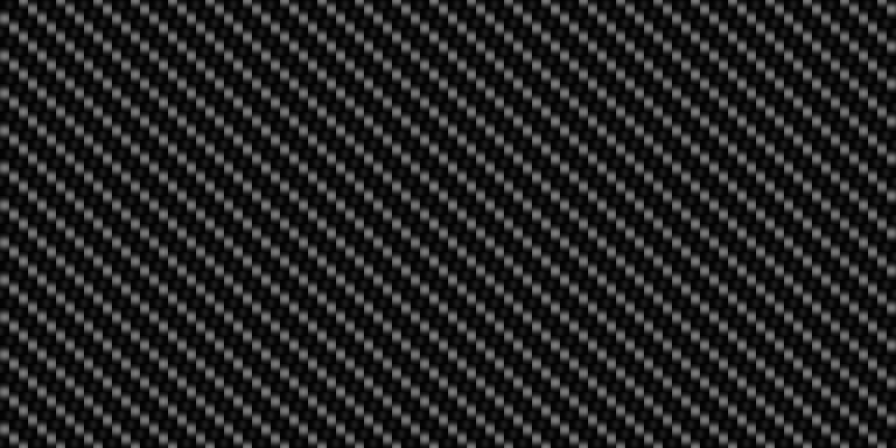
A Shadertoy shader for this texture:

```glsl
// Carbon fibre cloth: a two-by-two twill of bright upright tows over dark level tows.

const float ROWS = 48.0;          // tows down the canvas, four to a repeat
const float PERIOD = 4.0;         // tows in one repeat
const float WARP_BASE = 0.06;     // upright tow, at its ends
const float WARP_SHEEN = 0.42;    // upright tow, added at its crown
const float WEFT_BASE = 0.015;    // level tow, at its ends
const float WEFT_SHEEN = 0.10;    // level tow, added at its crown
const float WARP_ROUND = 0.25;    // darkening towards the long edges
const float WEFT_ROUND = 0.60;
const float FIBRES = 5.0;         // fine strands in each tow
const float FIBRE_DEPTH = 0.06;
const float TOW_VARIATION = 0.05;
const int SAMPLES = 4;            // smoothing samples along each axis
const float HALF_PI = 1.5707963;

float hash(vec2 p) {
    vec3 q = fract(vec3(p.xyx) * 0.1031);
    q += dot(q, q.yzx + 33.33);
    return fract((q.x + q.y) * q.z);
}

// Grey level of the cloth at p, where one unit is one tow width.
float weave(vec2 p) {
    vec2 cell = floor(p);
    float diagonal = mod(cell.x + cell.y, PERIOD);
    bool warpOnTop = diagonal > 0.5 && diagonal < 2.5;

    // Position along and across the visible float, each from -1 to 1
    float along = warpOnTop ? mod(p.y + cell.x, PERIOD) - 2.0
                            : mod(p.x + cell.y + 2.0, PERIOD) - 2.0;
    float strand = warpOnTop ? p.x : p.y;
    float across = 2.0 * fract(strand) - 1.0;

    // Sheen peaks where the tow rises over its neighbours
    float crown = max(cos(along * HALF_PI), 0.0);
    float shade = warpOnTop ? WARP_BASE + WARP_SHEEN * crown * crown
                            : WEFT_BASE + WEFT_SHEEN * pow(crown, 5.0);
    shade *= 1.0 - (warpOnTop ? WARP_ROUND : WEFT_ROUND) * across * across;

    // Fine strands and a slight difference between tows
    vec2 family = warpOnTop ? vec2(0.0, 7.0) : vec2(0.0, 19.0);
    float fibre = hash(vec2(floor(strand * FIBRES), 3.0) + family) - 0.5;
    float tow = hash(vec2(floor(strand), 11.0) + family) - 0.5;
    return shade * (1.0 + FIBRE_DEPTH * fibre + TOW_VARIATION * tow);
}

void mainImage(out vec4 fragColor, in vec2 fragCoord) {
    float scale = ROWS / iResolution.y;
    float grey = 0.0;

    // Average a grid of samples inside the pixel
    for (int j = 0; j < SAMPLES; j++) {
        for (int i = 0; i < SAMPLES; i++) {
            vec2 offset = (vec2(i, j) + 0.5) / float(SAMPLES) - 0.5;
            grey += weave((fragCoord + offset) * scale);
        }
    }
    grey /= float(SAMPLES * SAMPLES);
    fragColor = vec4(vec3(grey), 1.0);
}
```
